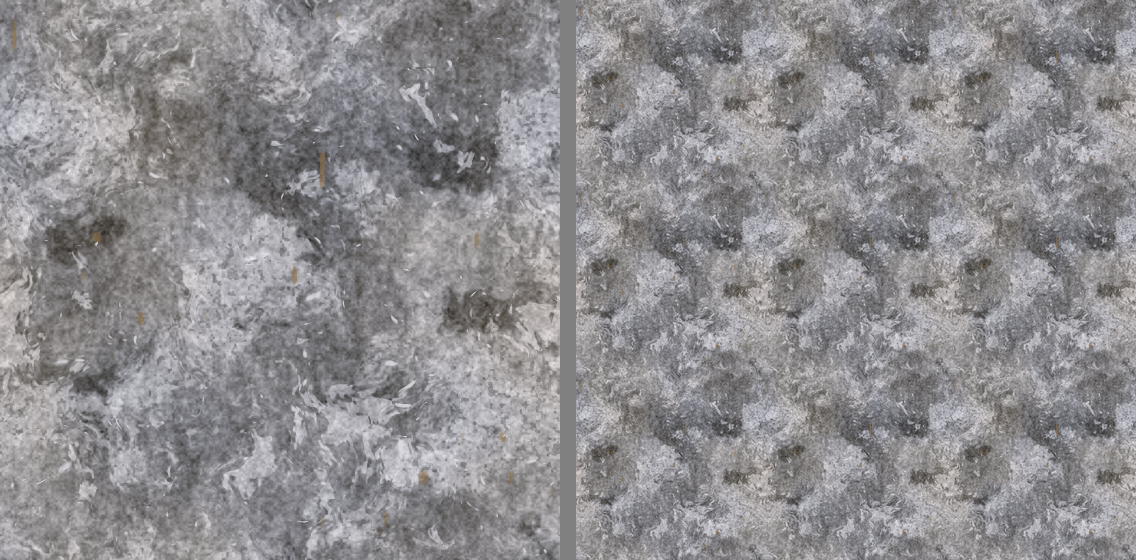
Left, the tile; right, the same tile 3 across and 3 down.
This texture is drawn by a Shadertoy shader. Its source:

```glsl
// Weathered concrete: a grey base with ragged chalky film, soft brown damp
// stains, fine pores and small white paint chips. Built from wrapping value
// noise, sine warping and jittered cells, so it tiles on both axes.

const float TAU = 6.2831853;
const float BASE_TONE = 0.535;      // bare concrete
const float FILM_TONE = 0.735;      // hazy mineral film
const float CHALK_TONE = 0.80;      // crisp flaking plaster
const float DAMP_TONE = 0.32;       // damp stains
const float BROAD_CONTRAST = 0.045;
const float STREAK_CONTRAST = 0.018;
const float MOTTLE_CONTRAST = 0.028;
const float GRAIN_CONTRAST = 0.036;
const float PORE_DEPTH = 0.16;
const float CHIP_SHARE = 0.07;      // share of cells that hold a chip
const vec3 WARM_TINT = vec3(1.04, 0.995, 0.945);
const vec3 COOL_TINT = vec3(1.0, 0.988, 1.008);
const vec3 CHIP_COLOR = vec3(0.86, 0.86, 0.88);
const vec3 RUST_COLOR = vec3(0.55, 0.43, 0.27);

uint scramble(uint v) {
    uint s = v * 747796405U + 2891336453U;
    uint w = ((s >> ((s >> 28U) + 4U)) ^ s) * 277803737U;
    return (w >> 22U) ^ w;
}

// Random value from 0 to 1 for a lattice cell
float hash(ivec2 cell, int seed) {
    uint h = scramble(uint(cell.x) + scramble(uint(cell.y + 1013 * seed)));
    return float(h >> 8U) / 16777216.0;
}

// Value noise from -1 to 1 that repeats after n cells
float noise(vec2 uv, ivec2 n, int seed) {
    vec2 p = uv * vec2(n);
    vec2 f = fract(p);
    f = f * f * f * (f * (f * 6.0 - 15.0) + 10.0);
    ivec2 a = (ivec2(floor(p)) + 4 * n) % n;
    ivec2 b = (a + 1) % n;
    float low = mix(hash(a, seed), hash(ivec2(b.x, a.y), seed), f.x);
    float high = mix(hash(ivec2(a.x, b.y), seed), hash(b, seed), f.x);
    return 2.0 * mix(low, high, f.y) - 1.0;
}

// Layered noise scaled to a standard deviation of about one
float fbm(vec2 uv, ivec2 n, int octaves, float gain, int seed) {
    float sum = 0.0, power = 0.0, amp = 1.0;
    for (int i = 0; i < octaves; i++) {
        sum += amp * noise(uv + 0.137 * float(i), n, seed + i);
        power += amp * amp;
        amp *= gain;
        n *= 2;
    }
    return sum / (0.43 * sqrt(power));
}

// Bends the lattice so that patches look torn rather than square
vec2 warp(vec2 uv) {
    vec2 wave = sin(TAU * (3.0 * uv.yx + vec2(2.0, -1.0) * uv + vec2(0.1, 0.6)));
    vec2 tear = vec2(fbm(uv, ivec2(14), 3, 0.6, 10), fbm(uv, ivec2(14), 3, 0.6, 20));
    return uv + 0.014 * wave + 0.007 * tear;
}

// One tilted oval chip inside some of the n by n cells
float chips(vec2 uv, int n, int seed) {
    vec2 p = uv * float(n);
    ivec2 cell = (ivec2(floor(p)) + 4 * n) % n;
    float cluster = noise((vec2(cell) + 0.5) / float(n), ivec2(5), seed);
    float present = step(hash(cell, seed + 1), CHIP_SHARE * (1.0 + 1.6 * cluster));
    vec2 center = 0.4 + 0.2 * vec2(hash(cell, seed + 2), hash(cell, seed + 3));
    float angle = TAU * hash(cell, seed + 4);
    vec2 d = fract(p) - center;
    d = mat2(cos(angle), -sin(angle), sin(angle), cos(angle)) * d;
    d.y *= mix(1.2, 2.8, hash(cell, seed + 5));
    float radius = mix(0.09, 0.27, pow(hash(cell, seed + 6), 2.0));
    radius *= 1.0 + 0.3 * noise(uv, ivec2(6 * n), seed + 7);
    float blur = 0.04 + float(n) / iResolution.y;
    return present * (1.0 - smoothstep(-blur, blur, length(d) - radius));
}

void mainImage(out vec4 fragColor, in vec2 fragCoord) {
    vec2 uv = fragCoord / iResolution.xy;
    vec2 bent = warp(uv);

    // Bare concrete
    float tone = BASE_TONE;
    tone += BROAD_CONTRAST * fbm(bent, ivec2(5), 4, 0.6, 30);
    tone += STREAK_CONTRAST * fbm(uv, ivec2(80, 22), 2, 0.7, 40);

    // Hazy film, then crisper flaking plaster
    float cloud = fbm(bent, ivec2(5, 4), 3, 0.55, 50);
    float ragged = fbm(bent, ivec2(13), 5, 0.85, 60);
    float film = smoothstep(0.0, 1.6, 0.78 * cloud + 0.6 * ragged);
    tone = mix(tone, FILM_TONE, 0.85 * film);
    float flakes = 0.65 * fbm(bent, ivec2(6, 5), 2, 0.6, 70)
                 + 0.75 * fbm(bent, ivec2(22, 18), 4, 0.8, 80);
    float chalk = smoothstep(1.0, 1.7, flakes);
    tone = mix(tone, CHALK_TONE, 0.75 * chalk);

    // Damp stains with soft edges
    float stain = 0.9 * fbm(bent, ivec2(6, 7), 2, 0.45, 90)
                + 0.35 * fbm(bent, ivec2(30), 3, 0.8, 100) - 0.3 * cloud;
    float damp = smoothstep(0.75, 2.0, stain);
    tone = mix(tone, DAMP_TONE, 0.85 * damp * (1.0 - 0.7 * chalk));

    // Pores and grain
    float pore = smoothstep(0.6, 1.7, fbm(uv, ivec2(105), 2, 0.8, 110));
    tone -= PORE_DEPTH * pore * (0.25 + 0.75 * film) * (1.0 - 0.6 * chalk);
    tone += MOTTLE_CONTRAST * fbm(bent, ivec2(44), 2, 0.8, 120);
    tone += GRAIN_CONTRAST * fbm(uv, ivec2(130), 2, 0.9, 130);

    // Warm darks, cool lights, a faint drift of hue
    vec3 color = tone * mix(WARM_TINT, COOL_TINT, smoothstep(0.25, 0.5, tone));
    color += 0.007 * fbm(bent, ivec2(4), 2, 0.6, 140) * vec3(1.0, 0.2, -1.2);

    // Rust specks and paint chips
    float rust = smoothstep(2.4, 2.8, fbm(uv, ivec2(40, 14), 2, 0.6, 150));
    color = mix(color, RUST_COLOR, 0.6 * rust);
    float chip = max(chips(bent, 24, 160), chips(bent, 52, 170));
    color = mix(color, CHIP_COLOR, 0.85 * chip);
    fragColor = vec4(clamp(color, 0.0, 1.0), 1.0);
}
```
